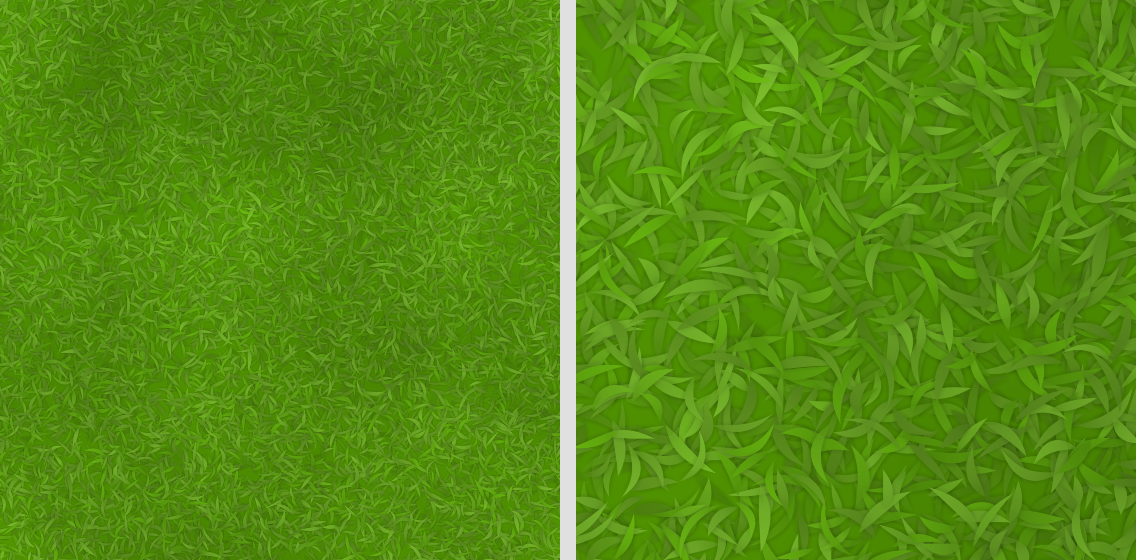
Left, the full canvas; right, a detail of the centre.
Reproduce this texture procedurally as a Shadertoy shader.

```glsl
// A lawn seen from above: short curved blades scattered in every direction.
// A wrapping grid holds one blade per cell and layer; layers stack upwards with
// soft shadows, over a smooth ground with broad wrapping light and dark patches.

#define CELLS 32.0        // grid cells across the canvas
#define LAYERS 10         // blades per cell
#define MIN_LENGTH 0.010  // half length of the shortest blade
#define MAX_LENGTH 0.021  // half length of the longest blade
#define BLADE_WIDTH 0.0031
#define MAX_BEND 0.45     // bow height relative to half length
#define SHADOW 0.13
#define PATCH_LIGHT 0.12  // strength of the broad light variation

const vec3 GROUND = vec3(0.295, 0.540, 0.005);
const vec3 DEEP   = vec3(0.280, 0.500, 0.020);
const vec3 FRESH  = vec3(0.355, 0.620, 0.050);
const vec3 PALE   = vec3(0.420, 0.645, 0.150);
const vec3 OLIVE  = vec3(0.365, 0.560, 0.120);

// Integer hash: three values from 0 to 1
vec3 hash3(vec3 seed) {
    uvec3 v = uvec3(seed) * 1664525u + 1013904223u;
    v.x += v.y * v.z; v.y += v.z * v.x; v.z += v.x * v.y;
    v ^= v >> 16u;
    v.x += v.y * v.z; v.y += v.z * v.x; v.z += v.x * v.y;
    return vec3(v >> 8u) / 16777216.0;
}

// Value noise that wraps after a whole number of periods
float wrapNoise(vec2 uv, float period, float seed) {
    vec2 p = uv * period;
    vec2 i = floor(p);
    vec2 f = smoothstep(0.0, 1.0, p - i);
    vec2 a = mod(i, period);
    vec2 b = mod(i + 1.0, period);
    float low  = mix(hash3(vec3(a, seed)).x, hash3(vec3(b.x, a.y, seed)).x, f.x);
    float high = mix(hash3(vec3(a.x, b.y, seed)).x, hash3(vec3(b, seed)).x, f.x);
    return mix(low, high, f.y);
}

// Distance across a bowed blade; t runs from base (-1) to tip (1)
float bladeDistance(vec2 p, float halfLength, float bend, float width) {
    float t = p.x / halfLength;
    float bow = bend * halfLength * (0.5 - t * t);
    float slope = 2.0 * bend * t;
    float taper = max(1.0 - t * t, 0.0) * (1.0 - 0.25 * t);
    float across = abs(p.y - bow) * inversesqrt(1.0 + slope * slope) - width * taper;
    return max(across, abs(p.x) - halfLength);
}

// Blade tint: deep in the lower layers, fresh, pale or olive above
vec3 bladeColor(float pick, float depth) {
    vec3 tint = mix(FRESH, PALE, smoothstep(0.20, 0.45, pick));
    tint = mix(tint, OLIVE, smoothstep(0.68, 0.76, pick));
    return mix(DEEP, tint, smoothstep(-0.3, 0.8, depth));
}

void mainImage(out vec4 fragColor, in vec2 fragCoord) {
    vec2 uv = fragCoord / iResolution.xy;
    float pixel = 1.0 / min(iResolution.x, iResolution.y);
    vec2 home = floor(uv * CELLS);

    // Broad fields: light, and how thickly the blades grow
    float light = 0.65 * wrapNoise(uv, 5.0, 301.0) + 0.35 * wrapNoise(uv, 11.0, 302.0);
    float growth = 0.6 * wrapNoise(uv, 13.0, 303.0) + 0.4 * wrapNoise(uv, 7.0, 304.0);
    float density = mix(0.50, 1.70, growth);
    vec3 color = GROUND;

    // Blades, from the lowest layer up
    for (int layer = 0; layer < LAYERS; layer++) {
        float depth = float(layer) / float(LAYERS - 1);
        for (int k = 0; k < 9; k++) {
            vec2 cell = home + vec2(k % 3, k / 3) - 1.0;
            vec2 id = mod(cell, CELLS);
            vec3 place = hash3(vec3(id, layer));
            vec2 offset = uv - (cell + place.xy) / CELLS;
            if (dot(offset, offset) > 1.6 * MAX_LENGTH * MAX_LENGTH) continue;

            vec3 form = hash3(vec3(id, layer + 50));
            vec3 look = hash3(vec3(id, layer + 100));
            float angle = 6.28319 * place.z;
            vec2 axis = vec2(cos(angle), sin(angle));
            vec2 p = vec2(dot(offset, axis), dot(offset, vec2(-axis.y, axis.x)));
            float halfLength = mix(MIN_LENGTH, MAX_LENGTH, form.x);
            float bend = MAX_BEND * (2.0 * form.y - 1.0);
            float width = BLADE_WIDTH * mix(0.65, 1.15, form.z);
            float d = bladeDistance(p, halfLength, bend, width);
            float t = clamp(p.x / halfLength, -1.0, 1.0);
            float grown = smoothstep(0.0, 0.12, density - look.y);

            // Soft shadow beneath, then the blade fading in from its base
            float shade = smoothstep(0.0032, -0.001, d) * (1.0 - t * t);
            color *= 1.0 - SHADOW * shade * grown;
            float cover = smoothstep(0.6 * pixel, -0.6 * pixel, d);
            float opacity = mix(0.70, 1.0, smoothstep(-1.0, -0.2, t));
            vec3 tint = bladeColor(look.x, depth);
            tint *= mix(0.93, 1.04, 0.5 + 0.5 * t) * mix(0.92, 1.05, look.z);
            color = mix(color, tint, cover * opacity * grown);
        }
    }

    color *= 1.0 + PATCH_LIGHT * (2.0 * light - 1.0);
    fragColor = vec4(color, 1.0);
}
```
